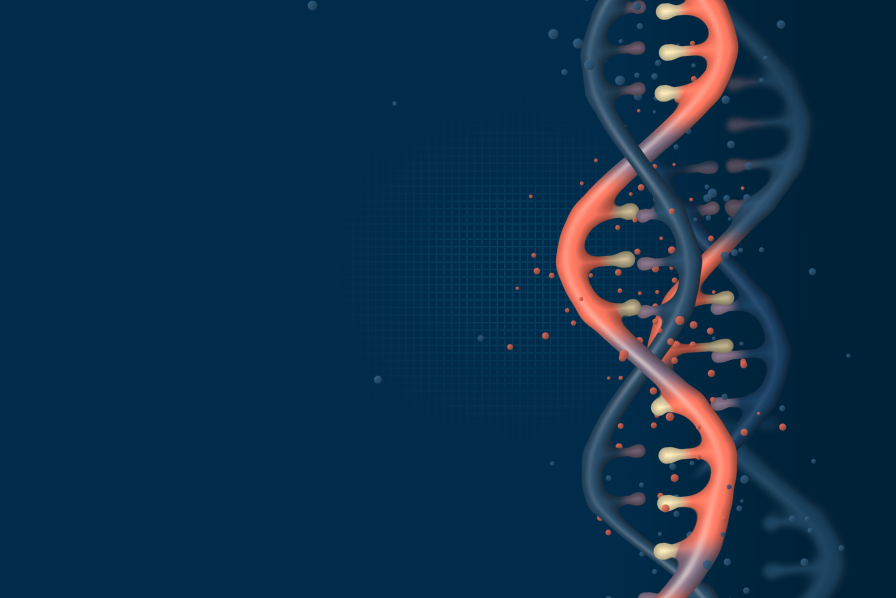
Give the GLSL for this background, as a Shadertoy shader.

```glsl
// Coral and blue twisted double helices with drifting beads on a navy gridded backdrop.

const float PI = 3.14159265;
const vec3 NAVY = vec3(0.0, 0.17, 0.29);
const vec3 MIDNIGHT = vec3(0.0, 0.135, 0.225);
const vec3 STEEL = vec3(0.17, 0.32, 0.44);
const vec3 SLATE = vec3(0.09, 0.23, 0.36);
const vec3 CORAL = vec3(0.96, 0.45, 0.36);
const vec3 MAUVE = vec3(0.49, 0.42, 0.50);
const vec3 CREAM = vec3(0.84, 0.78, 0.62);
const vec3 PEARL = vec3(0.96, 0.91, 0.89);

struct Strand {
    float axis, amp, crest, halfTurn; // wave: centre, reach, peak height, half period
    float firstRung, reach;           // rung start and length towards the axis
    float width, bend;                // tube half width, sideways drift at the foot
};

struct Surface { float dist, along, turn, side; };

float hash(vec2 p) {
    return fract(sin(dot(p, vec2(127.1, 311.7))) * 43758.5);
}

float smoothMin(float a, float b, float k) {
    float h = max(k - abs(a - b), 0.0) / k;
    return min(a, b) - h * h * k * 0.25;
}

float bell(vec2 p, vec2 centre, vec2 size) {
    vec2 q = (p - centre) / size;
    return exp(-dot(q, q));
}

// 1 inside the vertical interval, with soft ends
float span(float y, float top, float bottom, float soft) {
    return smoothstep(top - soft, top + soft, y) * (1.0 - smoothstep(bottom - soft, bottom + soft, y));
}

float curve(Strand s, float y) {
    return s.axis + s.amp * cos(PI * (y - s.crest) / s.halfTurn) + s.bend * smoothstep(415.0, 515.0, y);
}

// Wavy tube blended with evenly repeated rungs
Surface trace(Strand s, vec2 p) {
    float angle = PI * (p.y - s.crest) / s.halfTurn;
    float slope = s.amp * PI / s.halfTurn * sin(angle);
    float offset = (p.x - curve(s, p.y)) / sqrt(1.0 + slope * slope);
    float radius = s.width * (0.85 + 0.2 * abs(cos(angle)));
    float tube = abs(offset) - radius;

    float spacing = p.y < s.firstRung ? 35.0 : 41.0;
    float row = s.firstRung + spacing * round((p.y - s.firstRung) / spacing);
    float root = curve(s, row);
    float len = (s.axis - root) * s.reach;
    float present = step(20.0, abs(len));
    float along = present * clamp((p.x - root) / (len + 0.001), 0.0, 1.0);
    float tilt = 4.0 * (along - 0.5) * sign(len);
    vec2 q = vec2(p.x - root - along * len, p.y - row + tilt);
    float rung = length(q) - s.width * (0.42 + 0.25 * smoothstep(0.72, 0.95, along));
    rung += 60.0 * (1.0 - present);
    return Surface(smoothMin(tube, rung, 15.0), along * smoothstep(0.0, 6.0, tube), cos(angle), offset / radius);
}

// Rounded shading with a lit left flank
vec3 paint(vec3 under, Surface f, vec3 body, vec3 tip, float gloss, float alpha, float soft) {
    float depth = clamp(-f.dist / 7.0, 0.0, 1.0);
    vec3 col = mix(body, tip, smoothstep(0.45, 0.8, f.along));
    col *= 0.72 + 0.36 * depth - 0.12 * clamp(f.side, -1.0, 1.0);
    float lit = exp(-pow((f.side + 0.3) / 0.3, 2.0));
    col = mix(col, PEARL, gloss * lit * (0.35 + 0.65 * (1.0 - abs(f.turn))));
    return mix(under, col, alpha * (1.0 - smoothstep(-soft, soft, f.dist)));
}

// One jittered bead per cell, thinned out away from the helix
vec3 beads(vec3 under, vec2 p, float cell, float seed, float density, float aa) {
    vec2 id = floor(p / cell);
    vec2 jitter = vec2(hash(id + seed), hash(id + seed + 17.3)) - 0.5;
    vec2 centre = (id + 0.5 + 0.5 * jitter) * cell;
    float chance = 0.55 * bell(centre, vec2(572.0, 250.0), vec2(66.0, 500.0))
                 + 0.55 * bell(centre, vec2(460.0, 235.0), vec2(25.0, 30.0));
    float shown = step(hash(id + seed + 5.1), chance * density);
    float radius = cell * mix(0.08, 0.24, hash(id + seed + 9.7));
    float warmth = 1.6 * bell(centre, vec2(515.0, 260.0), vec2(100.0, 160.0));
    vec3 tint = mix(STEEL * 1.25, CORAL, step(hash(id + seed + 2.9), warmth));
    vec2 q = (p - centre) / radius;
    tint *= 0.8 - 0.25 * dot(q, vec2(0.5, 0.6));
    return mix(under, tint, 0.9 * shown * (1.0 - smoothstep(-aa, aa, length(p - centre) - radius)));
}

void mainImage(out vec4 fragColor, in vec2 fragCoord) {
    // Canvas is 512 units tall, y pointing down
    float aa = 512.0 / iResolution.y;
    vec2 p = vec2(fragCoord.x, iResolution.y - fragCoord.y) * aa;
    aa *= 0.75;

    // Backdrop and faint grid
    vec3 col = mix(NAVY, MIDNIGHT, smoothstep(500.0, 690.0, p.x));
    vec2 cellPos = abs(fract(p / 6.5) - 0.5) * 6.5;
    float line = 1.0 - smoothstep(0.2, 0.5 + aa, min(cellPos.x, cellPos.y));
    col += vec3(0.03, 0.07, 0.08) * line * bell(p, vec2(440.0, 235.0), vec2(105.0, 95.0));

    // Distant strands
    Surface far = trace(Strand(660.0, 52.0, 480.0, 135.0, 159.0, 1.0, 11.0, 0.0), p);
    col = paint(col, far, STEEL, STEEL, 0.1, 0.55 * smoothstep(335.0, 385.0, p.y), 4.0);
    Surface right = trace(Strand(612.0, 55.0, 305.0, 180.0, 180.0, 0.95, 8.5, 0.0), p);
    col = paint(col, right, SLATE, MAUVE, 0.12, span(p.y, 140.0, 402.0, 12.0), aa);
    Surface back = trace(Strand(625.0, 60.0, 110.0, 190.0, 175.0, 0.95, 9.0, 0.0), p);
    float blush = span(p.y, 208.0, 340.0, 18.0);
    vec3 backBody = mix(STEEL * 0.9, CORAL * 0.92, blush);
    float haze = mix(4.0, aa, smoothstep(100.0, 180.0, p.y));
    col = paint(col, back, backBody, mix(MAUVE * 0.7, CREAM, blush), 0.25 * blush + 0.08,
                mix(0.6, 1.0, smoothstep(70.0, 200.0, p.y)) * (1.0 - smoothstep(300.0, 325.0, p.y)), haze);
    col = beads(col, p, 15.0, 3.0, 1.0, aa);

    // Foreground pair, exchanging order between crossings
    Surface blue = trace(Strand(549.0, 42.0, 230.0, 178.0, 183.0, 0.95, 8.5, 45.0), p);
    Surface red = trace(Strand(554.0, 66.0, 40.0, 180.0, 183.0, 0.74, 10.5, 45.0), p);
    vec3 redBody = mix(MAUVE, CORAL, smoothstep(0.12, 0.6, abs(red.turn)));
    bool blueOver = p.y < 215.0;
    if (blueOver) col = paint(col, red, redBody, CREAM, 0.5, 1.0, aa);
    col = paint(col, blue, STEEL * 0.88, MAUVE, 0.3, 1.0, aa);
    if (!blueOver) col = paint(col, red, redBody, CREAM, 0.6, 1.0, aa);

    // Nearest beads
    col = beads(col, mat2(0.96, 0.28, -0.28, 0.96) * (p - vec2(572.0, 250.0)) + vec2(572.0, 250.0), 19.0, 41.0, 0.6, aa);
    fragColor = vec4(col, 1.0);
}
```
